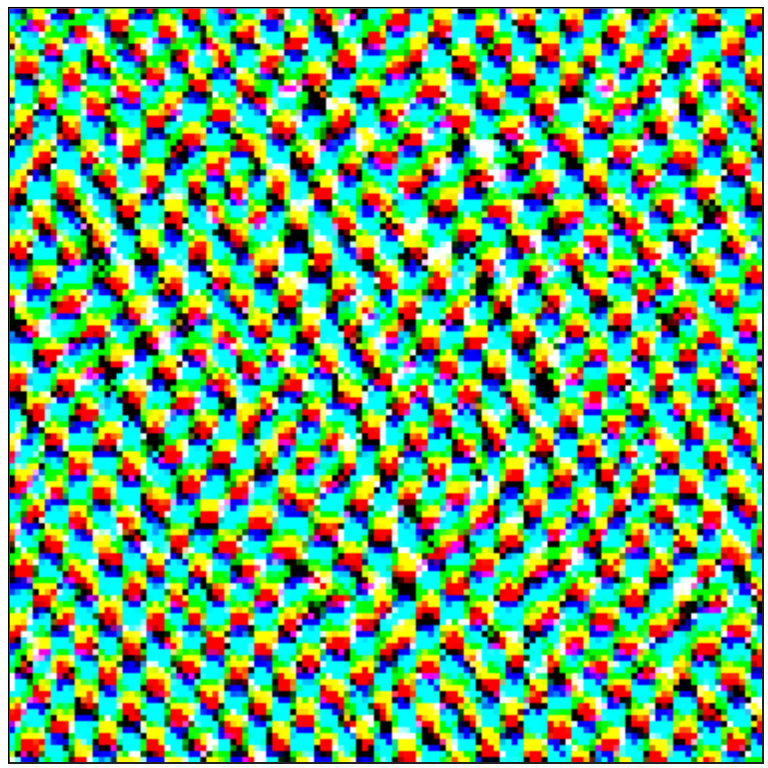
This pattern is drawn by a Shadertoy shader. Its source:

```glsl
const float CELLS = 126.0;
const float FREQUENCY = 20.5;   // ripples across the canvas
const float SPREAD = 0.42;      // disorder of the ripple directions
const int WAVES = 9;
const float TAU = 6.2831853;

float hash(vec2 p) {
    return fract(sin(dot(p, vec2(127.1, 311.7))) * 43758.5453);
}

vec3 hash3(vec2 p) {
    return vec3(hash(p), hash(p + 17.3), hash(p + 41.9));
}

// Sum of nearly parallel waves, sampled at three places and evened in strength
vec3 ripples(vec3 x, vec3 y, vec2 direction, float seed) {
    vec3 re = vec3(0.0), im = vec3(0.0);
    for (int i = 0; i < WAVES; i++) {
        vec3 h = hash3(vec2(float(i) + 1.0, seed));
        vec2 k = FREQUENCY * (direction + SPREAD * (h.xy - 0.5));
        vec3 phase = TAU * (k.x * x + k.y * y + h.z);
        re += cos(phase);
        im += sin(phase);
    }
    return re / sqrt(0.1 * float(WAVES) + re * re + im * im);
}

// Grain shared by all channels, in short streaks falling to the right
float streakGrain(vec2 cell) {
    return hash(cell + 5.7) + hash(cell + vec2(1.0, -1.0) + 5.7) - 1.0;
}

// Each colour channel reads the same crossed ripples a step further up
vec3 cellColor(vec2 cell) {
    vec2 p = (cell + 0.5) / CELLS;
    vec3 x = vec3(p.x);
    vec3 y = p.y - vec3(0.0, 0.0225, 0.0375);
    vec3 field = ripples(x, y, vec2(0.80, 0.60), 3.0)
               + ripples(x, y, vec2(-0.64, 0.77), 8.0);
    vec3 grain = 0.8 * streakGrain(cell) + 0.5 * (hash3(cell) - 0.5);
    vec3 threshold = vec3(0.28, -0.40, 0.14);
    vec3 level = 1.08 * field + grain - threshold;
    return smoothstep(-0.32, 0.32, level);
}

// Square cells, blended over a narrow seam
vec3 mosaic(vec2 p, float seam) {
    vec2 q = p * CELLS - 0.5;
    vec2 base = floor(q);
    vec2 blend = smoothstep(0.5 - seam, 0.5 + seam, q - base);
    vec3 color = vec3(0.0);
    for (int j = 0; j < 2; j++) {
        for (int i = 0; i < 2; i++) {
            vec2 corner = vec2(i, j);
            vec2 w = mix(1.0 - blend, blend, corner);
            float weight = w.x * w.y;
            if (weight > 0.0) color += weight * cellColor(base + corner);
        }
    }
    return color;
}

float boxDistance(vec2 p, vec2 halfSize) {
    vec2 d = abs(p) - halfSize;
    return max(d.x, d.y);
}

void mainImage(out vec4 fragColor, in vec2 fragCoord) {
    vec2 uv = fragCoord / iResolution.xy;
    float pixel = 1.0 / iResolution.y;

    // Plot area inside a thin black frame on white
    vec2 low = vec2(0.0115, 0.0065), high = vec2(0.9935, 0.9900);
    vec2 halfSize = 0.5 * (high - low);
    float edge = boxDistance(uv - 0.5 * (low + high), halfSize);

    vec2 plot = (uv - low) / (high - low);
    float seam = clamp(CELLS * pixel, 0.25, 0.5);
    vec3 color = mosaic(plot, seam);

    color = mix(color, vec3(1.0), smoothstep(-0.5 * pixel, 0.5 * pixel, edge + 0.001));
    float line = 1.0 - smoothstep(-0.5 * pixel, 0.5 * pixel, abs(edge) - 0.001);
    color = mix(color, vec3(0.0), line);
    fragColor = vec4(color, 1.0);
}
```
